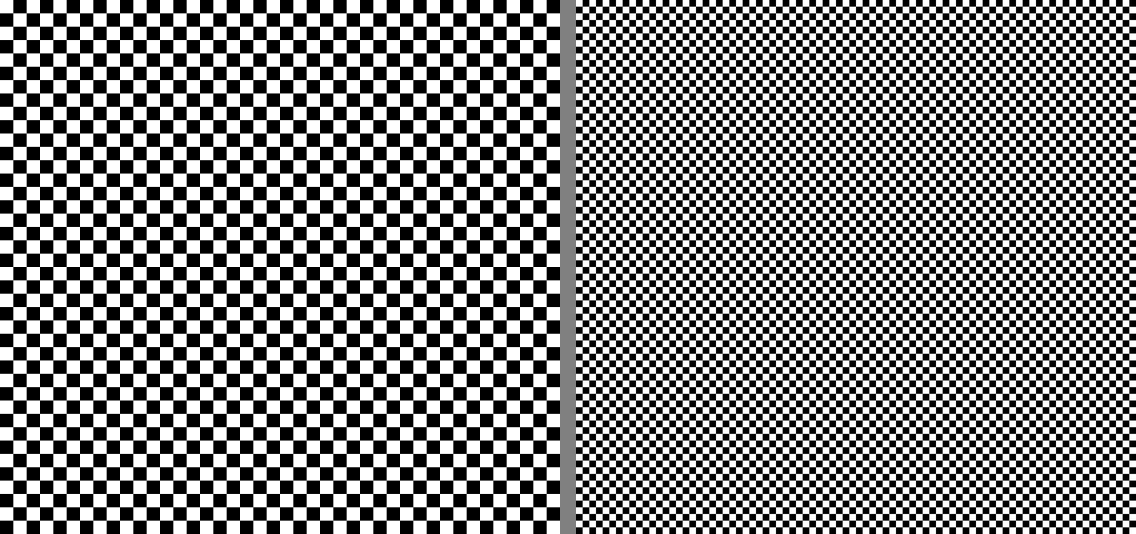
Left: one tile. Right: repeated 2 by 2.
Reproduce this pattern procedurally as a WebGL 2 fragment shader.

```glsl
#version 300 es
precision highp float;
// Black and white checkerboard with a dark square in the lower left corner.
// Each axis is a smoothed square wave; the product of the two waves gives
// the colour of a square, with edges blended over one pixel.

uniform vec2 u_resolution;
out vec4 outColor;

const vec2 REPEATS = vec2(21.0, 20.0);  // pairs of squares across and up
const vec3 DARK    = vec3(0.0);
const vec3 LIGHT   = vec3(1.0);
const float EDGE_WIDTH = 1.0;           // blend width, in pixels

// Square wave of period 2 per axis: +1 on even squares, -1 on odd ones.
vec2 squareWave(vec2 p, vec2 blend) {
    vec2 edgeDistance = 0.5 - abs(mod(p + 0.5, 2.0) - 1.0);
    return clamp(2.0 * edgeDistance / blend, -1.0, 1.0);
}

void main() {
    vec2 squares = 2.0 * REPEATS;
    vec2 p = gl_FragCoord.xy / u_resolution * squares;
    vec2 wave = squareWave(p, EDGE_WIDTH * squares / u_resolution);

    // Squares whose column and row have equal parity are dark.
    float darkness = 0.5 + 0.5 * wave.x * wave.y;
    outColor = vec4(mix(LIGHT, DARK, darkness), 1.0);
}
```
